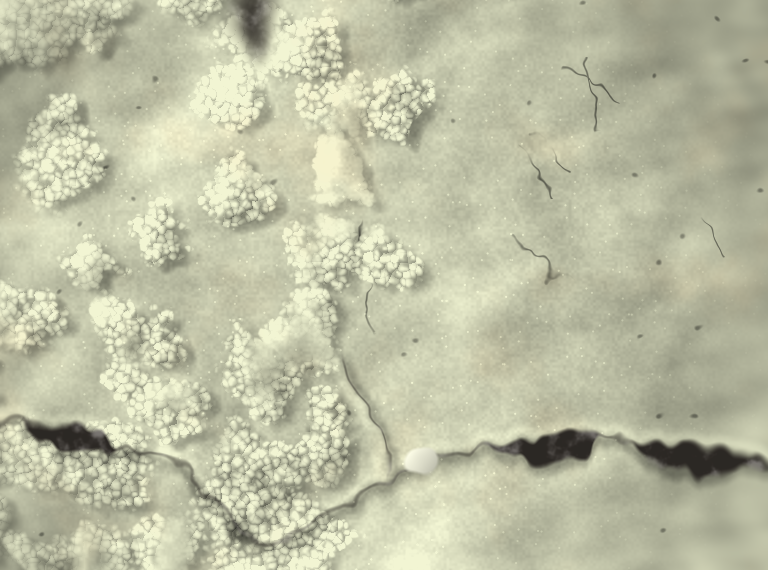
Reproduce this texture procedurally as a WebGL 2 fragment shader.

```glsl
#version 300 es
precision highp float;
uniform vec2 u_resolution;
out vec4 fragColor;

const vec3 THALLUS = vec3(0.79, 0.80, 0.69);
const vec3 GAP = vec3(0.17, 0.155, 0.14);
const vec2 LIGHT = vec2(-0.85, 0.53);

vec2 hash22(vec2 p) {
    vec3 q = fract(p.xyx * vec3(0.1031, 0.1030, 0.0973));
    q += dot(q, q.yzx + 33.33);
    return fract((q.xx + q.yz) * q.zy);
}

vec2 noise2(vec2 p) {
    vec2 i = floor(p), f = fract(p), e = vec2(1.0, 0.0);
    f = f * f * (3.0 - 2.0 * f);
    return mix(mix(hash22(i), hash22(i + e), f.x), mix(hash22(i + e.yx), hash22(i + 1.0), f.x), f.y);
}

float fbm(vec2 p) {
    float sum = 0.0, amp = 0.53;
    for (int i = 0; i < 4; i++) {
        sum += amp * noise2(p).x;
        p = mat2(1.6, 1.2, -1.2, 1.6) * p + 17.3;
        amp *= 0.5;
    }
    return sum;
}

float band(float lo, float hi, float soft, float x) {
    return smoothstep(lo - soft, lo + soft, x) * (1.0 - smoothstep(hi - soft, hi + soft, x));
}

// Share of cells that carry a mound: crowded left, sparse right
float crowding(vec2 p) {
    return mix(0.74, 0.04, smoothstep(0.58, 0.8, p.x - 0.25 * (p.y - 0.5)));
}

// Ragged domes scattered over jittered cells
float mounds(vec2 p, float size) {
    p += 0.05 * (noise2(p * 17.0) - 0.5) + 0.022 * (noise2(p * 48.0) - 0.5);
    vec2 q = p / size, cell = floor(q);
    float height = 0.0;
    for (int k = 0; k < 9; k++) {
        vec2 id = cell + vec2(k % 3 - 1, k / 3 - 1);
        vec2 centre = id + 0.2 + 0.6 * hash22(id + 5.0), r = hash22(id + 71.0);
        float d = length(q - centre) / mix(0.3, 0.68, r.y);
        height = max(height, step(r.x, crowding(centre * size)) * (1.0 - d * d));
    }
    return height;
}

// Nearest granule: offset from its centre, and its random value
vec3 granule(vec2 p, float size) {
    vec2 q = p / size, cell = floor(q);
    vec3 nearest = vec3(9.0);
    for (int k = 0; k < 9; k++) {
        vec2 id = cell + vec2(k % 3 - 1, k / 3 - 1), r = hash22(id + 130.0), d = q - id - r;
        if (dot(d, d) < dot(nearest.xy, nearest.xy)) nearest = vec3(d, fract(7.0 * (r.x + r.y)));
    }
    return nearest;
}

float segment(vec2 p, vec2 a, vec2 ab) {
    return length(p - a - ab * clamp(dot(p - a, ab) / dot(ab, ab), 0.0, 1.0));
}

// Fine wandering cracks on the bare side
float cracks(vec2 p, float px) {
    float fade = smoothstep(0.2, 0.6, noise2(p * 19.0 + 4.0).x);
    p += 0.03 * (noise2(p * 22.0) - 0.5) + 0.012 * (noise2(p * 70.0) - 0.5);
    float d = segment(p, vec2(0.65, 0.41), vec2(-0.01, 0.24));
    for (int i = 0; i < 6; i++) {
        vec2 r = hash22(vec2(i, 23.0)), s = hash22(vec2(i, 11.0));
        float turn = 6.283 * s.x;
        d = min(d, segment(p, vec2(0.9 + 0.42 * r.x, 0.47 + 0.5 * r.y), mix(0.06, 0.14, s.y) * vec2(cos(turn), sin(turn))));
    }
    return fade * (1.0 - smoothstep(0.0, 0.0015 + 1.2 * px, d));
}

// Height of the lower lobe margin along x
float margin(float x) {
    float dip = (x - 0.48) / 0.13;
    return 0.17 + 0.05 * cos(6.5 * (x - 1.0)) - 0.1 * exp(-dip * dip)
        + 0.05 * noise2(vec2(x * 9.0, 2.0)).x + 0.018 * noise2(vec2(x * 34.0, 7.0)).x;
}

void main() {
    float px = 1.0 / u_resolution.y;
    vec2 p = gl_FragCoord.xy * px, rough = noise2(p * 45.0) - 0.5;
    float focus = 1.0 - smoothstep(0.4, 0.85, distance(p, vec2(0.6, 0.48)));

    // Broad folds and fine texture of the bare surface
    vec2 fold = p * vec2(3.2, 4.6);
    float tone = 1.0 + 0.3 * (fbm(p * 2.6 + 3.0) - 0.5) + 0.95 * (fbm(fold) - fbm(fold + 0.16 * LIGHT));
    tone -= 0.15 * smoothstep(0.45, 0.9, distance(p, vec2(0.6, 0.45)));
    tone += focus * (0.08 * (noise2(p * 210.0).x - 0.5) + 0.05 * (noise2(p * 95.0).x - 0.5));

    // Mounds with cast shadow and granular crust
    vec3 grain = granule(p + 0.006 * (noise2(p * 120.0) - 0.5), 0.0135);
    float dome = 1.0 - smoothstep(0.1, mix(0.6, 0.95, grain.z), length(grain.xy));
    float mound = mounds(p, 0.125), lit = mounds(p + 0.026 * LIGHT, 0.125);
    float cover = smoothstep(0.0, mix(0.6, 0.35, focus), mound + 0.25 * focus * (dome - 0.6) * step(0.01, mound));
    tone -= 0.27 * (1.0 - cover) * smoothstep(0.0, 0.8, lit);
    float crust = 0.36 * (dome - 0.6) + 0.14 * dot(grain.xy, LIGHT) + 0.12 * (grain.z - 0.5);
    crust *= mix(0.3, 1.0, focus) * smoothstep(0.15, 0.55, noise2(p * 13.0).x + 0.12);
    tone += cover * (0.08 + crust + 0.35 * (fbm(p * 24.0) - 0.5) + 0.26 * clamp(mound - lit, -0.7, 0.5));

    // Margin of the lower lobe: pale rim, shade and open gap
    float slope = (margin(p.x + 0.01) - margin(p.x - 0.01)) / 0.02;
    float above = (p.y - margin(p.x)) / sqrt(1.0 + slope * slope);
    float open = 1.0 - band(0.19, 0.9, 0.06, p.x);
    float width = 0.002 + 0.045 * open * smoothstep(0.25, 0.65, noise2(vec2(p.x * 13.0, 5.0)).x);
    tone += 0.1 * band(0.002, 0.02, 0.01, above) - 0.25 * band(-width - 0.016, 0.0, 0.012, above);
    tone += 0.12 * band(0.5, 0.85, 0.1, p.x) * (1.0 - smoothstep(-0.05, -0.02, above));
    float soft = mix(0.008, 0.003, focus) + px;
    float gap = band(-width, 0.0, soft, above + 0.014 * rough.x);

    // Side lobe edge rising from the margin, and a hollow at the top
    float side = p.x - 0.6 - 0.08 * (1.0 - smoothstep(0.2, 0.38, p.y)) - 0.012 * rough.y;
    float along = band(0.17, 0.37, 0.02, p.y);
    tone += along * (0.1 * band(-0.025, -0.003, 0.008, side) - 0.22 * band(0.0, 0.016, 0.012, side));
    gap = max(gap, 0.6 * along * band(-0.001, 0.002, 0.001 + px, side));
    float hollow = length((p - vec2(0.44, 0.96)) * vec2(1.0, 0.6)) + 0.03 * (noise2(p * 24.0).x - 0.5);
    gap = max(gap, 0.9 * (1.0 - smoothstep(0.0, 0.055, hollow)));

    // Cracks, sparse dark flecks and round glints
    vec3 fleck = granule(p + 0.01 * rough, 0.06), glint = granule(p, 0.017);
    float speck = step(0.9, fleck.z) * (1.0 - smoothstep(0.02, 0.1, length(fleck.xy * vec2(0.8, 1.0))));
    tone -= (1.0 - cover) * (0.4 * cracks(p, px) + 0.3 * speck);
    tone += 0.15 * focus * step(0.8, glint.z) * (1.0 - smoothstep(0.04, 0.17, length(glint.xy)));

    // Faint warm stains, debris in the gaps, pale bead on the margin
    vec3 colour = THALLUS * clamp(tone, 0.25, 1.2);
    colour *= mix(vec3(1.0), vec3(1.02, 0.99, 0.97), smoothstep(0.5, 0.9, fbm(p * 8.0 + 50.0)));
    colour = mix(colour, GAP + 0.3 * smoothstep(0.45, 0.8, fbm(p * 28.0)), gap);
    vec2 bead = (p - vec2(0.74, 0.19)) / vec2(0.03, 0.025) + 0.3 * rough;
    float ball = 1.0 - smoothstep(0.8, 1.1, length(bead));
    colour = mix(colour, vec3(0.92, 0.92, 0.84) * (0.95 + 0.15 * dot(bead, LIGHT)), ball);
    fragColor = vec4(clamp(colour, 0.0, 1.0), 1.0);
}
```
